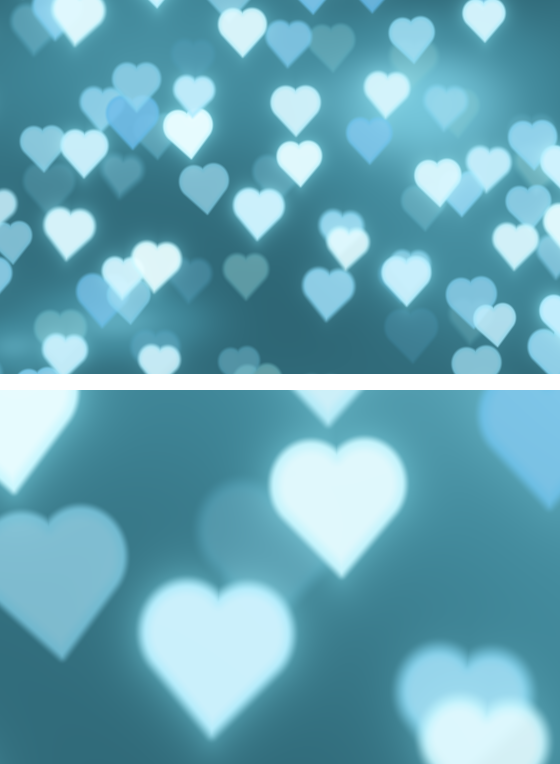
Top, the full canvas; bottom, a detail of the centre.
Reproduce this background procedurally as a Shadertoy shader.

```glsl
const vec3 DEEP_TEAL = vec3(0.165, 0.375, 0.43);
const vec3 MID_TEAL = vec3(0.25, 0.53, 0.60);
const vec3 MIST = vec3(0.46, 0.78, 0.86);
const vec3 HALO_CYAN = vec3(0.36, 0.74, 0.84);

vec3 hash3(vec2 cell, float seed) {
    vec3 q = fract(vec3(cell.xyx + seed * 17.3) * vec3(0.1031, 0.1030, 0.0973));
    q += dot(q, q.yxz + 33.33);
    return fract((q.xxy + q.yzz) * q.zyx);
}

float softSpot(vec2 p, vec2 centre, vec2 radius) {
    vec2 q = (p - centre) / radius;
    return exp(-dot(q, q));
}

// Signed distance to a unit heart with its tip at the origin
float heartDistance(vec2 p) {
    p.x = abs(p.x);
    if (p.x + p.y > 1.0) return length(p - vec2(0.25, 0.75)) - 0.35355;
    vec2 toNotch = p - vec2(0.0, 1.0);
    vec2 toSide = p - 0.5 * max(p.x + p.y, 0.0);
    return sqrt(min(dot(toNotch, toNotch), dot(toSide, toSide))) * sign(p.x - p.y);
}

// Broad drifting light behind the hearts
vec3 backdrop(vec2 p) {
    float light = 0.16;
    light += 0.80 * softSpot(p, vec2(1.12, 0.74), vec2(0.30, 0.19));
    light += 0.42 * softSpot(p, vec2(0.48, 0.80), vec2(0.42, 0.24));
    light += 0.55 * softSpot(p, vec2(0.32, 0.14), vec2(0.20, 0.08));
    light += 0.38 * softSpot(p, vec2(1.20, 0.38), vec2(0.32, 0.26));
    light += 0.45 * softSpot(p, vec2(0.03, 0.07), vec2(0.10, 0.06));
    light += 0.05 * sin(4.0 * p.x + 2.0 * sin(3.0 * p.y));
    light += 0.03 * sin(9.0 * p.y - 5.0 * p.x + 1.0);
    vec3 colour = mix(DEEP_TEAL, MID_TEAL, smoothstep(0.0, 0.5, light));
    return mix(colour, MIST, smoothstep(0.4, 1.15, light));
}

// Chance of a heart, thinned out in the dark hollows
float crowding(vec2 p) {
    float hollow = softSpot(p, vec2(0.82, 0.28), vec2(0.20, 0.24));
    hollow += softSpot(p, vec2(0.16, 0.32), vec2(0.17, 0.10));
    hollow += softSpot(p, vec2(1.42, 0.96), vec2(0.20, 0.10));
    return 1.0 - 0.8 * min(hollow, 1.0);
}

vec3 addHeart(vec3 colour, vec2 offset, float size, float tilt,
              vec3 tint, float opacity, float blur, float halo) {
    float c = cos(tilt), s = sin(tilt);
    vec2 q = mat2(c, s, -s, c) * offset / size;
    float d = (heartDistance(vec2(q.x * 1.1, q.y + 0.55)) - 0.03) * size;
    float glow = halo * exp(-max(d, 0.0) / 0.02);
    colour = 1.0 - (1.0 - colour) * (1.0 - HALO_CYAN * glow);
    float mask = 1.0 - smoothstep(-blur, blur, d);
    float rim = smoothstep(-0.016, 0.0, d);
    vec3 fill = mix(tint, tint * vec3(0.86, 0.98, 1.0), rim);
    return mix(colour, fill, mask * opacity);
}

// One jittered cellular layer of hearts
vec3 heartLayer(vec3 colour, vec2 p, float seed, float cellSize, float chance,
                vec3 coolTint, vec3 paleTint, vec2 opacityRange,
                float blur, float halo) {
    vec2 home = floor(p / cellSize);
    for (int y = -1; y <= 1; y++) {
        for (int x = -1; x <= 1; x++) {
            vec2 cell = home + vec2(x, y);
            vec3 place = hash3(cell, seed);
            vec3 look = hash3(cell, seed + 5.0);
            vec2 centre = (cell + 0.5 + 0.86 * (place.xy - 0.5)) * cellSize;
            if (place.z > chance * crowding(centre)) continue;
            float size = mix(0.095, 0.125, look.x);
            float tilt = 0.22 * (look.y - 0.5);
            float opacity = mix(opacityRange.x, opacityRange.y, look.z);
            vec3 tint = mix(coolTint, paleTint, fract(look.x * 7.0 + look.y));
            float softness = blur * mix(0.8, 1.8, look.y * look.y);
            colour = addHeart(colour, p - centre, size, tilt, tint,
                              opacity, softness, halo * look.z);
        }
    }
    return colour;
}

void mainImage(out vec4 fragColor, in vec2 fragCoord) {
    vec2 p = fragCoord / iResolution.y;
    vec3 colour = backdrop(p);

    // Faint, blue and brilliant hearts from back to front
    colour = heartLayer(colour, p, 1.0, 0.20, 0.65,
                        vec3(0.36, 0.66, 0.80), vec3(0.60, 0.84, 0.84),
                        vec2(0.22, 0.55), 0.008, 0.0);
    colour = heartLayer(colour, p + 0.07, 2.0, 0.20, 0.68,
                        vec3(0.43, 0.73, 0.91), vec3(0.66, 0.89, 0.96),
                        vec2(0.65, 0.92), 0.006, 0.12);
    colour = heartLayer(colour, p + 0.13, 3.0, 0.20, 0.72,
                        vec3(0.76, 0.93, 0.99), vec3(0.94, 1.0, 1.0),
                        vec2(0.82, 1.0), 0.005, 0.5);

    fragColor = vec4(colour, 1.0);
}
```
